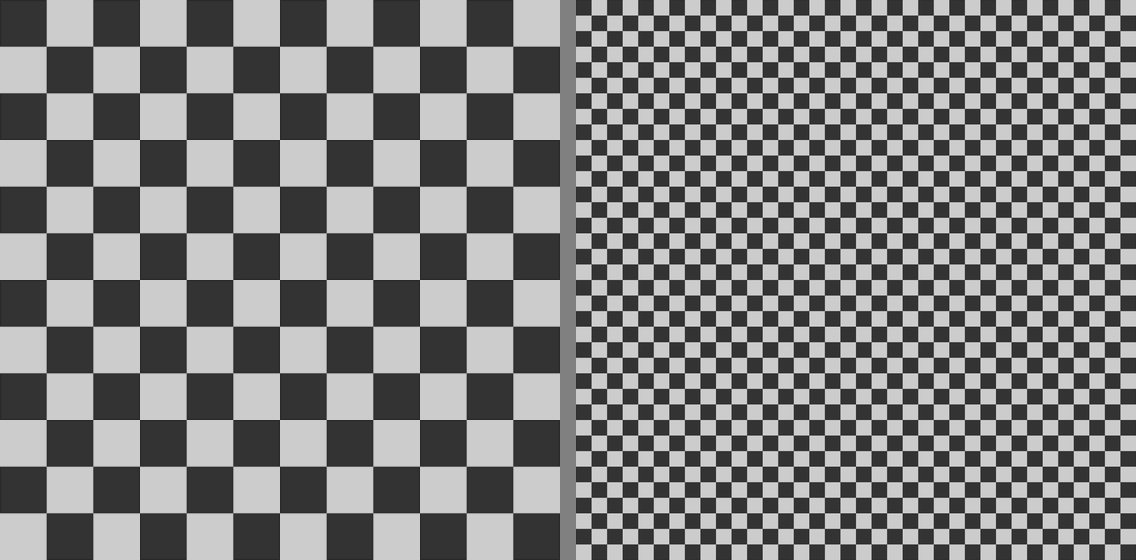
Left: one tile. Right: repeated 3 by 3.
Give the GLSL for this pattern, as a WebGL 2 fragment shader.

```glsl
#version 300 es
precision highp float;
// Checkerboard of light and dark grey squares, the dark ones with a hairline darker rim.

#define SQUARES 12.0     // squares per side; even, so that the board tiles
#define RIM_WIDTH 0.025  // in squares
#define LIGHT_GREY vec3(0.80)
#define DARK_GREY vec3(0.20)
#define RIM_GREY vec3(0.16)

uniform vec2 u_resolution;
out vec4 fragColor;

// Distance to the nearest grid line on each axis, in squares.
vec2 gridDistance(vec2 p) {
    return 0.5 - abs(fract(p) - 0.5);
}

// Square wave on each axis: +1 in even squares, -1 in odd ones, smooth over one pixel.
vec2 squareWave(vec2 p, vec2 pixel) {
    vec2 side = 1.0 - 2.0 * mod(floor(p), 2.0);
    return side * clamp(2.0 * gridDistance(p) / pixel, 0.0, 1.0);
}

void main() {
    vec2 p = gl_FragCoord.xy / u_resolution * SQUARES;
    vec2 pixel = SQUARES / u_resolution;

    // Dark squares with their rim
    vec2 rimCover = clamp((RIM_WIDTH - gridDistance(p)) / pixel + 0.5, 0.0, 1.0);
    vec3 darkSquare = mix(DARK_GREY, RIM_GREY, max(rimCover.x, rimCover.y));

    // Alternate with light squares, starting light at the lower left
    vec2 wave = squareWave(p, pixel);
    float lightCover = 0.5 + 0.5 * wave.x * wave.y;

    fragColor = vec4(mix(darkSquare, LIGHT_GREY, lightCover), 1.0);
}
```
